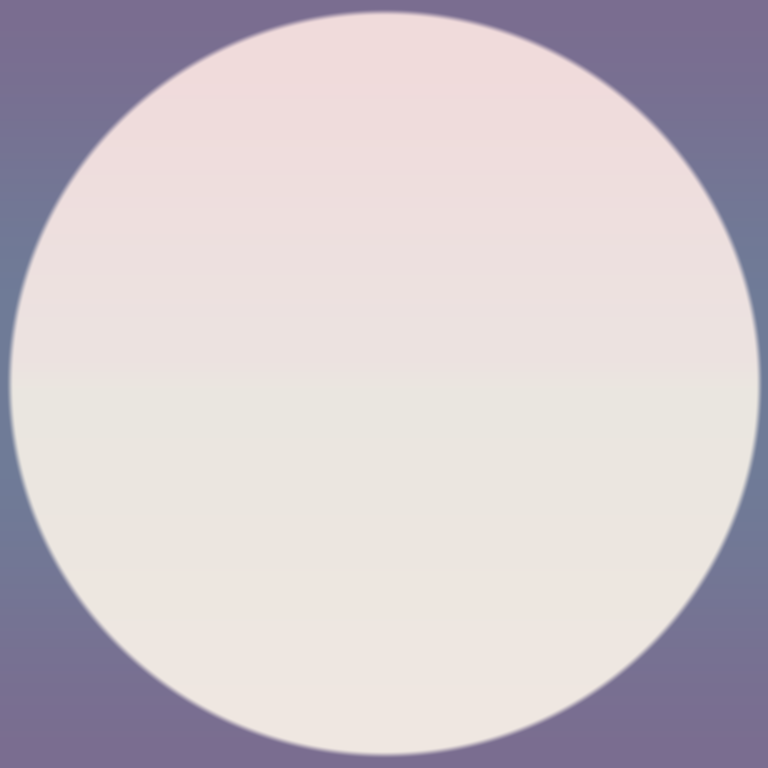
Give the GLSL for this background, as a WebGL 1 fragment shader.

```glsl
precision highp float;
// A large pale disc, blush above and ivory below, on a dusty violet field.
// The field turns slate blue towards mid height; the disc is a soft-edged
// ellipse filled with a vertical gradient of three blended spans.

uniform vec2 u_resolution;

// Violet at the top and bottom, slate blue across the middle.
vec3 fieldColor(float y) {
    vec3 violet = vec3(0.478, 0.428, 0.565);
    vec3 slate = vec3(0.435, 0.482, 0.592);
    return mix(slate, violet, smoothstep(0.08, 0.5, abs(y - 0.5)));
}

// Cream at the foot, ivory in the lower half, blush to the top.
vec3 discColor(float y) {
    vec3 cream = vec3(0.937, 0.906, 0.882);
    vec3 ivory = vec3(0.919, 0.902, 0.877);
    vec3 paleBlush = vec3(0.925, 0.888, 0.880);
    vec3 blush = vec3(0.941, 0.857, 0.859);
    vec3 lower = mix(cream, ivory, smoothstep(0.02, 0.48, y));
    vec3 upper = mix(paleBlush, blush, smoothstep(0.48, 0.98, y));
    return mix(lower, upper, smoothstep(0.485, 0.535, y));
}

void main() {
    vec2 uv = gl_FragCoord.xy / u_resolution;

    // Approximate distance to the slightly wide disc.
    vec2 radii = vec2(0.488, 0.4835);
    float dist = (length((uv - vec2(0.501, 0.5005)) / radii) - 1.0) * radii.y;
    float cover = 1.0 - smoothstep(-0.005, 0.005, dist);

    gl_FragColor = vec4(mix(fieldColor(uv.y), discColor(uv.y), cover), 1.0);
}
```
